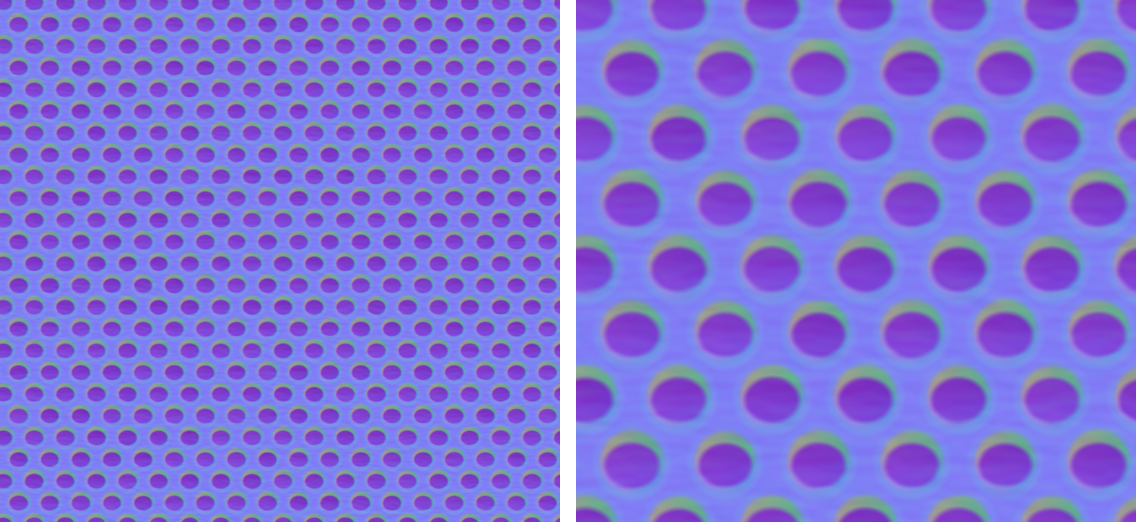
Left: the whole. Right: its middle third, enlarged.
Write a Shadertoy shader that draws this texture map.

```glsl
const vec2 GRID = vec2(18.0, 24.0);      // pits across, staggered rows down
const vec2 PHASE = vec2(0.10, -0.08);    // position of the first pit
const vec3 FLAT_BLUE = vec3(0.50, 0.49, 0.965);
const vec3 HALO_CYAN = vec3(0.47, 0.575, 0.93);
const vec3 RIM_TOP = vec3(0.50, 0.64, 0.57);
const vec3 RIM_BOTTOM = vec3(0.50, 0.55, 0.90);
const vec3 FLOOR_HIGH = vec3(0.49, 0.21, 0.77);
const vec3 FLOOR_LOW = vec3(0.50, 0.28, 0.86);

vec2 hash2(vec2 p) {
    vec3 q = fract(p.xyx * vec3(0.1031, 0.1030, 0.0973));
    q += dot(q, q.yzx + 33.33);
    return fract((q.xx + q.yz) * q.zy);
}

float cornerSlope(vec2 cell, vec2 corner, vec2 f, vec2 period) {
    vec2 gradient = hash2(mod(cell + corner, period)) * 2.0 - 1.0;
    return dot(gradient, f - corner);
}

// Gradient noise that wraps after a whole period
float wrappedNoise(vec2 p, vec2 period) {
    vec2 cell = floor(p), f = fract(p);
    vec2 w = f * f * f * (f * (f * 6.0 - 15.0) + 10.0);
    float low = mix(cornerSlope(cell, vec2(0, 0), f, period),
                    cornerSlope(cell, vec2(1, 0), f, period), w.x);
    float high = mix(cornerSlope(cell, vec2(0, 1), f, period),
                     cornerSlope(cell, vec2(1, 1), f, period), w.x);
    return mix(low, high, w.y);
}

// Fine wrinkles, stretched sideways
float wrinkleHeight(vec2 uv) {
    vec2 coarse = vec2(30.0, 72.0), fine = vec2(64.0, 150.0);
    return wrappedNoise(uv * coarse, coarse) + 0.6 * wrappedNoise(uv * fine, fine);
}

vec2 wrinkleSlope(vec2 uv, float stepSize) {
    float here = wrinkleHeight(uv);
    return vec2(wrinkleHeight(uv + vec2(stepSize, 0.0)) - here,
                wrinkleHeight(uv + vec2(0.0, stepSize)) - here);
}

// Offset to the closest pit, in column widths; id is unique per pit
vec2 nearestPit(vec2 uv, float rowHeight, out vec2 id) {
    vec2 best = vec2(9.0);
    for (int k = 0; k < 2; k++) {
        float row = float(k);
        vec2 s = uv * GRID - PHASE - vec2(0.5, 1.0) * row;
        s.y *= 0.5;
        vec2 cell = floor(s + 0.5);
        vec2 offset = (s - cell) * vec2(1.0, 2.0 * rowHeight);
        if (dot(offset, offset) < dot(best, best)) {
            best = offset;
            id = mod(cell, GRID * vec2(1.0, 0.5)) + 41.0 * row;
        }
    }
    return best;
}

vec3 shadePit(vec3 base, vec2 d, vec2 variation) {
    float r = length(d);
    vec2 dir = d / max(r, 0.001);

    // Faint raised lip around the pit
    float lip = smoothstep(0.45, 0.37, r);
    vec3 color = mix(base, HALO_CYAN, lip * (0.6 - 0.25 * dir.y));

    // Wall, coloured by the direction it faces
    vec3 wall = mix(RIM_BOTTOM, RIM_TOP, smoothstep(-0.7, 0.7, dir.y));
    wall += dir.x * vec3(-0.14, 0.04, 0.0);
    color = mix(color, wall, smoothstep(0.375, 0.295, r));

    // Tilted floor, lower and flatter than the rim
    float e = length((d + vec2(0.0, 0.035)) / vec2(0.295, 0.24));
    vec3 pitFloor = mix(FLOOR_LOW, FLOOR_HIGH, smoothstep(-0.2, 0.15, d.y));
    pitFloor += (variation.x - 0.5) * vec3(0.02, 0.04, 0.03);
    pitFloor.r -= 0.10 * d.x;
    return mix(color, pitFloor, smoothstep(1.13, 0.83, e));
}

void mainImage(out vec4 fragColor, in vec2 fragCoord) {
    vec2 uv = fragCoord / iResolution.xy;
    float rowHeight = GRID.x * iResolution.y / (GRID.y * iResolution.x);

    vec2 id;
    vec2 d = nearestPit(uv, rowHeight, id);
    vec2 variation = hash2(id + 3.0);
    d *= 1.0 + 0.05 * (variation.y - 0.5);

    vec2 slope = wrinkleSlope(uv, 0.002);
    d += 0.025 * slope;
    vec3 color = shadePit(FLAT_BLUE, d, variation);
    color += vec3(-0.10 * slope.x, -0.11 * slope.y, -0.06 * abs(slope.y));
    fragColor = vec4(clamp(color, 0.0, 1.0), 1.0);
}
```
